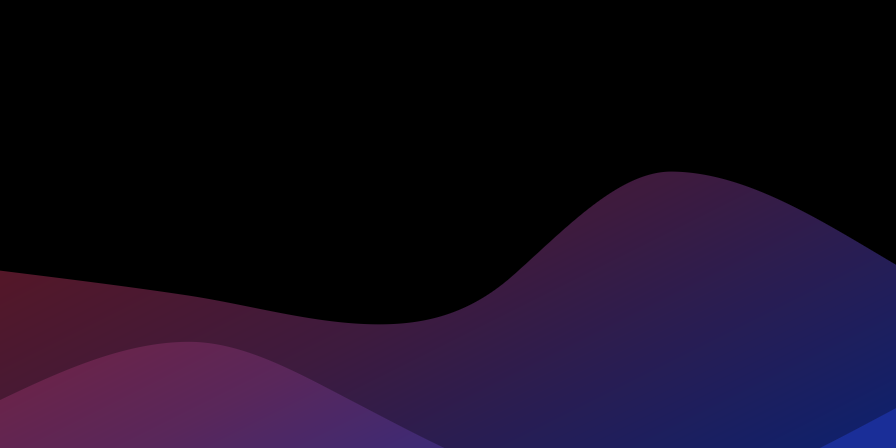
Write a Shadertoy shader that draws this background.

```glsl
// Two translucent waves over black, tinted by one diagonal red-to-blue ramp.
// Each crest is a smooth cubic curve through a few knots; the front wave
// reuses the same ramp, brightened where it overlaps the back one.

#define SKY_COLOR   vec3(0.0)
#define WARM_COLOR  vec3(0.33, 0.09, 0.155)
#define MID_COLOR   vec3(0.24, 0.105, 0.245)
#define COOL_COLOR  vec3(0.07, 0.125, 0.41)
#define RAMP_STOPS  vec3(0.30, 0.58, 0.95)
#define FRONT_GAIN  1.45

// Crest knots: position, height, slope
const int KNOTS = 6;
const vec3 BACK_CREST[KNOTS] = vec3[KNOTS](
    vec3(0.0, 0.396, -0.25), vec3(0.208, 0.341, -0.30),
    vec3(0.423, 0.276, 0.0), vec3(0.573, 0.386, 1.78),
    vec3(0.75, 0.617, -0.02), vec3(1.0, 0.409, -1.18));
const vec3 FRONT_CREST[KNOTS] = vec3[KNOTS](
    vec3(0.0, 0.107, 0.96), vec3(0.211, 0.237, 0.0),
    vec3(0.391, 0.107, -1.04), vec3(0.496, 0.0, -0.95),
    vec3(0.915, 0.0, 1.0), vec3(1.0, 0.089, 1.06));

// Cubic Hermite segment between knots a and b
float hermite(vec3 a, vec3 b, float x) {
    float width = b.x - a.x;
    float t = (x - a.x) / width;
    float s = 1.0 - t;
    float ends = mix(a.y, b.y, t * t * (3.0 - 2.0 * t));
    return ends + width * t * s * (a.z * s - b.z * t);
}

float crestHeight(vec3 knots[KNOTS], float x) {
    float height = 0.0;
    for (int i = 0; i < KNOTS - 1; i++) {
        if (x >= knots[i].x) height = hermite(knots[i], knots[i + 1], x);
    }
    return height;
}

// Fill below a crest, with an edge one pixel wide along its normal
float waveMask(vec3 knots[KNOTS], vec2 uv) {
    vec2 pixel = 1.0 / iResolution.xy;
    float height = crestHeight(knots, uv.x);
    float rise = (crestHeight(knots, uv.x + pixel.x) - height) / pixel.y;
    float dist = (height - uv.y) / pixel.y;
    return clamp(0.5 + dist / length(vec2(1.0, rise)), 0.0, 1.0);
}

// Diagonal ramp from the upper left to the lower right
vec3 waveColor(vec2 uv) {
    float t = 0.5 * (uv.x + 1.0 - uv.y);
    vec2 blend = clamp((t - RAMP_STOPS.xy) / (RAMP_STOPS.yz - RAMP_STOPS.xy), 0.0, 1.0);
    return mix(mix(WARM_COLOR, MID_COLOR, blend.x), COOL_COLOR, blend.y);
}

void mainImage(out vec4 fragColor, in vec2 fragCoord) {
    vec2 uv = fragCoord / iResolution.xy;
    vec3 tint = waveColor(uv);

    // Layers from back to front
    vec3 color = mix(SKY_COLOR, tint, waveMask(BACK_CREST, uv));
    color = mix(color, tint * FRONT_GAIN, waveMask(FRONT_CREST, uv));
    fragColor = vec4(color, 1.0);
}
```
